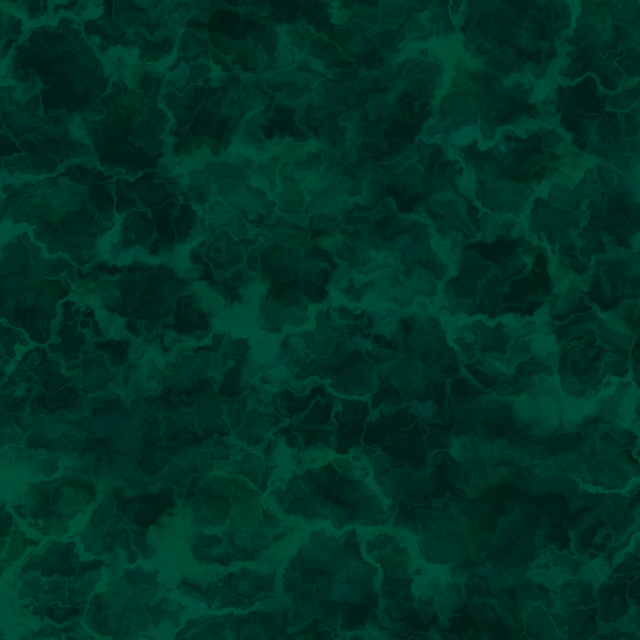
Give the GLSL for this texture, as a Shadertoy shader.

```glsl
// Dark green marble: shadowy rounded stones parted by ragged, glowing veins.
// Layered value noise bends the plane; cells in the bent plane give stones
// and veins at several sizes, and noise contours add crisp patches and curls.

float hash(vec2 p) {
    vec3 h = fract(vec3(p.xyx) * 0.1031);
    h += dot(h, h.yzx + 33.33);
    return fract((h.x + h.y) * h.z);
}

float noise(vec2 p) {
    vec2 cell = floor(p), f = fract(p);
    f = f * f * (3.0 - 2.0 * f);
    float low = mix(hash(cell), hash(cell + vec2(1, 0)), f.x);
    float high = mix(hash(cell + vec2(0, 1)), hash(cell + vec2(1, 1)), f.x);
    return mix(low, high, f.y);
}

float fbm(vec2 p) {
    float sum = 0.0, weight = 0.5;
    for (int i = 0; i < 5; i++) {
        sum += weight * noise(p);
        p = mat2(1.6, 1.2, -1.2, 1.6) * p + 17.3;
        weight *= 0.5;
    }
    return sum / 0.97;
}

// Distances to the three nearest scattered points, and a tone for the nearest
vec4 stones(vec2 p) {
    vec2 cell = floor(p);
    vec3 near = vec3(9.0);
    float tone = 0.0;
    for (int y = -1; y <= 1; y++)
    for (int x = -1; x <= 1; x++) {
        vec2 id = cell + vec2(x, y);
        vec2 point = id + 0.1 + 0.8 * vec2(hash(id), hash(id + 71.7));
        float d = length(point - p);
        if (d < near.x) {
            near = vec3(d, near.xy);
            tone = hash(id + 23.9) - 0.5;
        }
        else if (d < near.y) near = vec3(near.x, d, near.y);
        else near.z = min(near.z, d);
    }
    return vec4(near, tone);
}

// Vein strength along stone borders, swelling where three stones meet
float veins(vec4 stone, float swell) {
    float width = mix(0.06, 0.5, swell * swell);
    float border = 1.0 - smoothstep(0.2 * width, width, stone.y - stone.x);
    float junction = 1.0 - smoothstep(0.14, 0.34, stone.z - stone.x);
    return max(border, junction * smoothstep(0.35, 0.55, swell));
}

// Thin line where a noise field crosses its middle value
float thread(vec2 p, float width) {
    return 1.0 - smoothstep(0.0, width, abs(noise(p) - 0.5));
}

void mainImage(out vec4 fragColor, in vec2 fragCoord) {
    vec2 uv = fragCoord / iResolution.y;

    // Broad bending of the plane, then small curls on top of it
    vec2 bend = vec2(fbm(uv * 9.0 + 3.1), fbm(uv * 9.0 + 47.9)) - 0.5;
    vec2 curl = vec2(fbm(uv * 38.0 + 13.0), fbm(uv * 38.0 + 67.0)) - 0.5;
    vec2 p = uv + 0.08 * bend + 0.05 * curl;
    vec2 q = uv + 0.05 * bend.yx + 0.015 * curl;

    // Cloudy stone, drawn out sideways, with a fine mottle
    float cloud = fbm(q * vec2(4.5, 6.0) + 11.0);
    float streak = fbm(p * vec2(13.0, 28.0) + 29.0);
    float mottle = fbm(p * vec2(45.0, 60.0) + 7.0);
    float green = 0.166 + 0.13 * (cloud - 0.5) + 0.11 * (streak - 0.5);
    green += 0.06 * (mottle - 0.5);

    // Stones of three sizes, each with its own flat tone
    vec4 large = stones(p * vec2(7.0, 8.0) + 5.0);
    vec4 medium = stones(p * vec2(15.0, 18.0) + 37.0);
    vec4 tiny = stones(p * vec2(34.0, 38.0) + 71.0);
    green += 0.025 * large.w + 0.03 * medium.w + 0.022 * tiny.w;

    // Veins of the three sizes, fading in and out
    float swell = fbm(q * vec2(10.0, 12.0) + 61.0);
    float broadMask = smoothstep(0.32, 0.62, fbm(q * 6.0 + 83.0));
    float smallMask = smoothstep(0.42, 0.62, fbm(q * 9.0 + 19.0));
    float tinyMask = smoothstep(0.45, 0.62, fbm(q * 12.0 + 43.0));
    float broad = veins(large, swell) * broadMask;
    float small = veins(medium, swell) * smallMask;
    float fine = veins(tiny, swell) * tinyMask;
    broad *= 0.65 + 0.7 * streak;
    green += 0.11 * broad + (0.06 * small + 0.025 * fine) * (1.0 - 0.8 * broad);

    // Crisp light and dark patches, curled threads and cracks
    float light = smoothstep(0.56, 0.59, fbm(p * vec2(11.0, 15.0) + 91.0));
    float dark = smoothstep(0.55, 0.58, fbm(p * vec2(16.0, 24.0) + 57.0));
    float curls = thread(p * 20.0 + 7.0, 0.09) * smoothstep(0.42, 0.58, swell);
    float cracks = thread(p * 30.0 + 53.0, 0.08) * smoothstep(0.4, 0.6, streak);
    green += 0.03 * light - 0.022 * dark + 0.03 * curls - 0.025 * cracks;

    // Soft limits, then a drift between leaf green and teal
    green = max(green, 0.125 + 0.35 * (green - 0.125));
    green -= 0.65 * max(green - 0.285, 0.0);
    float teal = fbm(p * 18.0 + 101.0) - 0.5;
    float blue = green * (0.76 + 0.22 * teal - 0.4 * (green - 0.19));
    fragColor = vec4(0.0, green, blue, 1.0);
}
```
